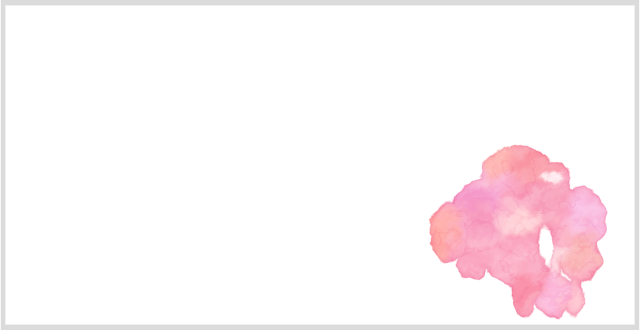
Reproduce this background procedurally as a Shadertoy shader.

```glsl
// A white card with a thin grey frame and a pink watercolour stain at lower right.
// The stain is a union of noise-warped ellipses, tinted by soft pools of pigment,
// then given paper grain, layered drying lines and a darker wet rim.

#define STAIN_CENTER vec2(1.567, 0.296)
#define STAIN_SCALE 0.2513
#define FRAME_WIDTH 0.0165
#define FRAME_GAP 0.0022
#define FRAME_COLOR vec3(0.86)
#define BASE_PINK vec3(0.985, 0.67, 0.765)
#define EDGE_WARP 0.15
#define RIM_STRENGTH 0.14
#define GRAIN_STRENGTH 0.24

float hash(vec2 p) {
    vec3 q = fract(vec3(p.xyx) * 0.1031);
    q += dot(q, q.yzx + 33.33);
    return fract((q.x + q.y) * q.z);
}

float noise(vec2 p) {
    vec2 cell = floor(p), f = fract(p);
    f = f * f * (3.0 - 2.0 * f);
    return mix(mix(hash(cell), hash(cell + vec2(1, 0)), f.x),
               mix(hash(cell + vec2(0, 1)), hash(cell + vec2(1, 1)), f.x), f.y);
}

float fbm(vec2 p) {
    float sum = 0.0, amp = 0.5;
    for (int i = 0; i < 5; i++) {
        sum += amp * noise(p);
        p = mat2(1.6, 1.2, -1.2, 1.6) * p + 17.3;
        amp *= 0.5;
    }
    return sum;
}

// Approximate signed distance to an axis-aligned ellipse
float ellipse(vec2 p, vec2 center, vec2 radius) {
    return (length((p - center) / radius) - 1.0) * min(radius.x, radius.y);
}

float stainDistance(vec2 p) {
    // Upper body
    float d = ellipse(p, vec2(0.0, 0.15), vec2(0.82, 0.62));
    d = min(d, ellipse(p, vec2(0.02, 0.68), vec2(0.44, 0.36)));
    d = min(d, ellipse(p, vec2(0.40, 0.63), vec2(0.25, 0.24)));
    // Left lobes
    d = min(d, ellipse(p, vec2(-0.79, 0.0), vec2(0.28, 0.36)));
    d = min(d, ellipse(p, vec2(-0.53, -0.42), vec2(0.18, 0.18)));
    // Lower drips
    d = min(d, ellipse(p, vec2(-0.04, -0.28), vec2(0.32, 0.38)));
    d = min(d, ellipse(p, vec2(0.11, -0.70), vec2(0.17, 0.33)));
    d = min(d, ellipse(p, vec2(0.34, -0.45), vec2(0.22, 0.35)));
    d = min(d, ellipse(p, vec2(0.45, -0.76), vec2(0.22, 0.28)));
    d = min(d, ellipse(p, vec2(0.70, -0.78), vec2(0.13, 0.25)));
    // Right lobes
    d = min(d, ellipse(p, vec2(0.77, -0.28), vec2(0.25, 0.34)));
    d = min(d, ellipse(p, vec2(0.80, 0.17), vec2(0.28, 0.38)));
    // Dry gap left unpainted
    return max(d, -ellipse(p, vec2(0.36, -0.17), vec2(0.075, 0.25)));
}

// Blends a soft pool of pigment into the wet colour
void pool(inout vec3 color, vec2 p, vec2 center, vec2 radius, vec3 tint) {
    vec2 q = (p - center) / radius;
    color = mix(color, tint, 0.9 * exp(-dot(q, q) * dot(q, q)));
}

vec3 pigment(vec2 p) {
    vec3 c = BASE_PINK;
    pool(c, p, vec2(-0.28, 0.62), vec2(0.32, 0.22), vec3(0.98, 0.71, 0.84));
    pool(c, p, vec2(-0.17, 0.88), vec2(0.27, 0.22), vec3(1.0, 0.72, 0.69));
    pool(c, p, vec2(0.22, 0.80), vec2(0.30, 0.26), vec3(0.98, 0.61, 0.65));
    pool(c, p, vec2(-0.50, 0.42), vec2(0.32, 0.16), vec3(0.96, 0.60, 0.80));
    pool(c, p, vec2(-0.48, 0.12), vec2(0.32, 0.20), vec3(0.97, 0.62, 0.75));
    pool(c, p, vec2(-0.93, 0.0), vec2(0.20, 0.33), vec3(1.0, 0.67, 0.64));
    pool(c, p, vec2(0.38, 0.40), vec2(0.32, 0.22), vec3(0.97, 0.60, 0.71));
    pool(c, p, vec2(0.08, 0.14), vec2(0.32, 0.17), vec3(1.0, 0.83, 0.84));
    pool(c, p, vec2(0.85, 0.20), vec2(0.28, 0.32), vec3(0.98, 0.75, 0.90));
    pool(c, p, vec2(0.48, -0.34), vec2(0.16, 0.24), vec3(1.0, 0.87, 0.90));
    pool(c, p, vec2(0.78, -0.27), vec2(0.23, 0.31), vec3(0.98, 0.69, 0.68));
    pool(c, p, vec2(0.10, -0.70), vec2(0.20, 0.32), vec3(0.98, 0.58, 0.67));
    pool(c, p, vec2(0.47, -0.77), vec2(0.21, 0.24), vec3(0.99, 0.74, 0.87));
    pool(c, p, vec2(0.72, -0.82), vec2(0.13, 0.25), vec3(1.0, 0.77, 0.81));
    pool(c, p, vec2(0.42, 0.70), vec2(0.13, 0.07), vec3(1.0, 0.96, 0.97));
    return c;
}

void mainImage(out vec4 fragColor, in vec2 fragCoord) {
    vec2 uv = fragCoord / iResolution.y;
    float aspect = iResolution.x / iResolution.y;
    float pixel = 1.0 / iResolution.y;

    // Ragged outline from warped coordinates
    vec2 p = (uv - STAIN_CENTER) / STAIN_SCALE;
    vec2 warp = vec2(fbm(p * 6.0 + 3.1), fbm(p * 6.0 + 41.7)) - 0.485;
    float d = stainDistance(p + EDGE_WARP * warp);
    float soft = pixel / STAIN_SCALE;
    float coverage = 1.0 - smoothstep(-soft, soft, d);

    // Pigment, diagonal brush grain and thin drying lines
    vec3 paint = pigment(p + 0.35 * warp);
    vec2 along = vec2(p.x + 0.6 * p.y, p.y - 0.6 * p.x);
    float grain = fbm(along * vec2(3.0, 6.5) + 2.0 * warp) - 0.485;
    paint = mix(paint, vec3(1.0), clamp(0.03 + 2.2 * GRAIN_STRENGTH * grain, 0.0, 0.5));
    paint -= vec3(0.05, 0.5, 0.35) * GRAIN_STRENGTH * max(-grain, 0.0);
    float tide = fract(5.0 * fbm(p * 2.2 + 8.0));
    paint -= vec3(0.01, 0.05, 0.03) * smoothstep(0.75, 1.0, tide) * smoothstep(1.0, 0.96, tide);
    paint -= RIM_STRENGTH * vec3(0.15, 0.75, 0.55) * exp(-abs(d + 0.012) * 55.0);

    // White card, stain, then frame
    vec3 color = mix(vec3(1.0), clamp(paint, 0.0, 1.0), coverage);
    float sideGap = min(uv.x, aspect - uv.x);
    float border = min(sideGap, min(uv.y, 1.0 - uv.y));
    float frame = 1.0 - smoothstep(-0.5, 0.5, (border - FRAME_WIDTH) / pixel);
    frame *= smoothstep(-0.5, 0.5, (sideGap - FRAME_GAP) / pixel);
    fragColor = vec4(mix(color, FRAME_COLOR, frame), 1.0);
}
```
